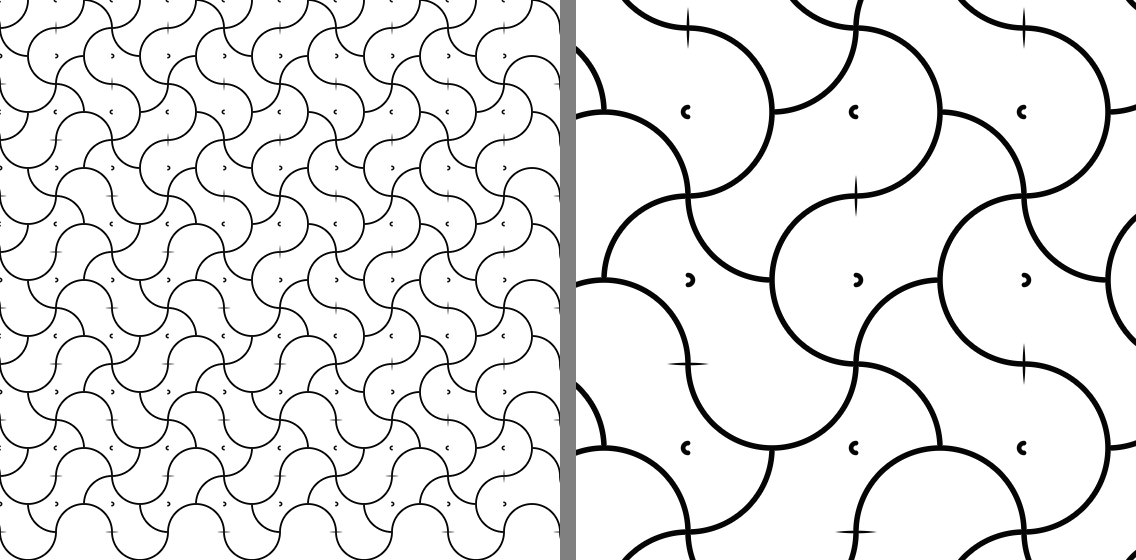
Left: the whole. Right: its middle third, enlarged.
This pattern is drawn by a Shadertoy shader. Its source:

```glsl
// Interlaced S-curve tiling: every tile holds one or two S-curves of quarter arcs.
// Crossed and single tiles alternate; single tiles turn their curve at the diagonal.
// Fine tapered ticks mark single tiles, tiny half rings mark the arc centres.

const float TILES = 10.0;          // repeats across and down
const float ARC_RADIUS = 0.5;      // all lengths below are in tiles
const float LINE_HALF = 0.0165;
const float TICK_HALF = 0.008;
const float TICK_REACH = 0.125;
const float RING_RADIUS = 0.029;
const float RING_HALF = 0.014;
const vec3 PAPER = vec3(1.0);
const vec3 INK = vec3(0.02);

// Smooth coverage of a stripe at signed distance d from its middle.
float stripe(float d, float halfWidth, float px) {
    return clamp((d + halfWidth) / px + 0.5, 0.0, 1.0)
         - clamp((d - halfWidth) / px + 0.5, 0.0, 1.0);
}

// Distance to the quarter arc in the positive quadrant.
float quarterArc(vec2 p) {
    if (min(p.x, p.y) >= 0.0) return abs(length(p) - ARC_RADIUS);
    return min(length(p - vec2(ARC_RADIUS, 0.0)), length(p - vec2(0.0, ARC_RADIUS)));
}

// S-curve centred on the left and right tile sides; slope picks its diagonal.
float sideCurve(vec2 p, float slope) {
    vec2 c = vec2(ARC_RADIUS, 0.0);
    vec2 facing = vec2(-1.0, slope);
    return min(quarterArc((p - c) * facing), quarterArc((-p - c) * facing));
}

// S-curve centred on the upper and lower tile sides; the last row keeps its upper half.
float uprightCurve(vec2 p, bool lastRow) {
    vec2 c = vec2(0.0, -ARC_RADIUS);
    float d = quarterArc(p - c);
    return lastRow ? d : min(d, quarterArc(-p - c));
}

// Ink of one tile; p is measured from the tile centre, y pointing down.
float tileInk(vec2 p, vec2 id, float px) {
    if (id.y < 0.0 || id.y >= TILES) return 0.0;
    if (mod(id.y, 2.0) > 0.5) p.x = -p.x;      // odd rows are mirrored
    bool crossed = mod(id.x + id.y, 2.0) < 0.5;
    bool inside = id.x < TILES;

    if (crossed) {
        float d = sideCurve(p, 1.0);
        if (inside) d = min(d, uprightCurve(p, id.y > TILES - 1.5));
        return stripe(d, LINE_HALF, px);
    }

    bool upright = inside && id.x > id.y;
    float d = upright ? uprightCurve(p, false) : sideCurve(p, -1.0);
    vec2 t = upright ? p : p.yx;
    float taper = max(0.0, 1.0 - pow(t.y / TICK_REACH, 2.0));
    return max(stripe(d, LINE_HALF, px), stripe(t.x, TICK_HALF * taper, px));
}

// Half ring on the nearest arc centre, opening left or right by row.
float ringInk(vec2 g, float px) {
    vec2 id = floor(g + 0.5);
    if (max(id.x, id.y) >= TILES) return 0.0;
    vec2 p = g - id;
    p.x *= mod(id.y, 2.0) > 0.5 ? 1.0 : -1.0;
    float d = p.x >= 0.0 ? abs(length(p) - RING_RADIUS)
                         : length(vec2(p.x, abs(p.y) - RING_RADIUS));
    return stripe(d, RING_HALF, px);
}

void mainImage(out vec4 fragColor, in vec2 fragCoord) {
    float px = TILES / iResolution.y;
    vec2 g = fragCoord * px;
    g.y = TILES - g.y;                         // rows count from the top

    // Strokes overlap tile borders, so visit the neighbours too.
    vec2 home = vec2(floor(g.x + 0.5), floor(g.y));
    float ink = ringInk(g, px);
    for (int j = -1; j <= 1; j++) {
        for (int i = -1; i <= 1; i++) {
            vec2 id = home + vec2(i, j);
            ink = max(ink, tileInk(g - id - vec2(0.0, 0.5), id, px));
        }
    }
    fragColor = vec4(mix(PAPER, INK, ink), 1.0);
}
```
